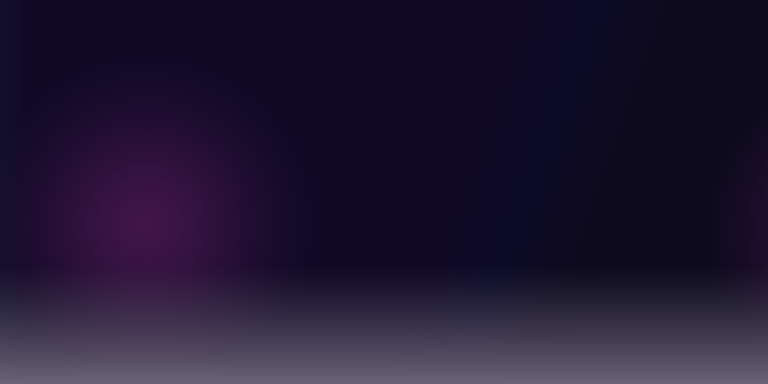
A Shadertoy shader for this background:

```glsl
// Dark violet night backdrop with soft magenta glows and a pale haze along the bottom.

// Radial falloff: 1 at the centre, easing to 0 at the radius
float glow(vec2 p, vec2 centre, float radius) {
    float t = clamp(1.0 - length(p - centre) / radius, 0.0, 1.0);
    return mix(t, t * t * (3.0 - 2.0 * t), 0.5);
}

void mainImage(out vec4 fragColor, in vec2 fragCoord) {
    vec2 uv = fragCoord / iResolution.xy;
    vec2 p = uv * vec2(2.0, 1.0);

    // Night base, darkening across a slanted line towards the right
    float slant = uv.x - 0.18 * uv.y;
    vec3 color = mix(vec3(0.064, 0.036, 0.150), vec3(0.052, 0.040, 0.115),
                     smoothstep(0.45, 0.75, slant));

    // Faint blue band on the slant and blue tint at the left edge
    color += vec3(-0.008, 0.004, 0.022) * exp(-pow((slant - 0.59) / 0.05, 2.0));
    color += vec3(0.004, 0.022, 0.020) * (1.0 - smoothstep(0.0, 0.04, uv.x));

    // Magenta glows: one on the left, one beyond the right edge
    vec3 magenta = vec3(0.255, 0.085, 0.285);
    color = mix(color, magenta, glow(p, vec2(0.38, 0.415), 0.44));
    color = mix(color, magenta, glow(p, vec2(2.27, 0.40), 0.44));

    // Pale haze rising from the bottom
    float haze = pow(clamp(1.0 - uv.y / 0.31, 0.0, 1.0), 1.2);
    color = mix(color, vec3(0.43, 0.40, 0.47), haze * 0.97);

    fragColor = vec4(color, 1.0);
}
```
